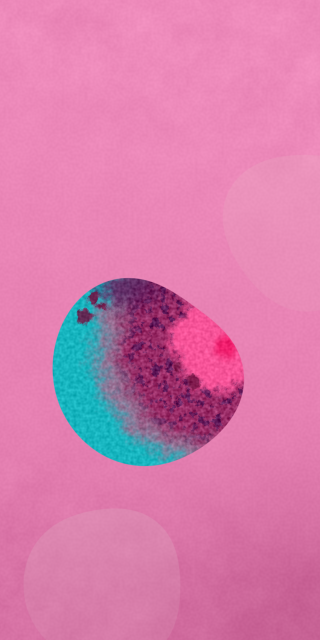
A WebGL 2 fragment shader for this background:

```glsl
#version 300 es
precision highp float;
// A watercolour pebble on mottled pink paper, with two pale translucent pebbles.
// Outlines are circles bent by a few angular harmonics; the paint is a set of
// rings around a pink core, broken up by layered gradient noise.

#define PAPER_MOTTLE 0.055
#define PAPER_GRAIN 0.022
#define PAINT_GRAIN 0.20
#define RING_WOBBLE 0.055
#define SPECKLE 0.75
#define VEIL 0.24
#define CORE vec2(0.690, 0.925)

uniform vec2 u_resolution;
out vec4 fragColor;

const vec3 TEAL = vec3(0.09, 0.71, 0.75);
const vec3 MAUVE = vec3(0.58, 0.46, 0.59);
const vec3 PLUM = vec3(0.60, 0.17, 0.40);
const vec3 VIOLET = vec3(0.31, 0.08, 0.34);
const vec3 PINK = vec3(0.97, 0.33, 0.60);
const vec3 CRIMSON = vec3(0.93, 0.06, 0.38);

vec2 hashGradient(vec2 cell) {
    vec3 q = fract(cell.xyx * vec3(0.1031, 0.1030, 0.0973));
    q += dot(q, q.yzx + 33.33);
    float angle = 6.2832 * fract((q.x + q.y) * q.z);
    return vec2(cos(angle), sin(angle));
}

// Gradient noise, about -0.7 to 0.7
float noise(vec2 p) {
    vec2 i = floor(p), f = p - i;
    vec2 w = f * f * f * (f * (f * 6.0 - 15.0) + 10.0);
    vec2 e = vec2(0.0, 1.0);
    float a = dot(hashGradient(i), f);
    float b = dot(hashGradient(i + e.yx), f - e.yx);
    float c = dot(hashGradient(i + e.xy), f - e.xy);
    float d = dot(hashGradient(i + e.yy), f - e.yy);
    return mix(mix(a, b, w.x), mix(c, d, w.x), w.y);
}

float fbm(vec2 p) {
    float sum = 0.0, gain = 0.6;
    for (int i = 0; i < 4; i++) {
        sum += gain * noise(p);
        p = mat2(1.6, 1.2, -1.2, 1.6) * p + 7.3;
        gain *= 0.55;
    }
    return sum;
}

// Distance to a pebble: harmonics 1 to 4 bend its radius, measured from tilt
float pebble(vec2 d, float radius, float tilt, vec4 cosines, vec4 sines) {
    vec4 a = (atan(d.y, d.x) - tilt) * vec4(1.0, 2.0, 3.0, 4.0);
    return length(d) - radius - dot(cosines, cos(a)) - dot(sines, sin(a));
}

float fill(float dist) {
    float aa = 0.8 / u_resolution.x;
    return 1.0 - smoothstep(-aa, aa, dist);
}

vec3 paper(vec2 p) {
    vec3 col = mix(vec3(0.835, 0.435, 0.635), vec3(0.905, 0.505, 0.700), smoothstep(0.0, 0.8, p.y));
    col = mix(col, vec3(0.930, 0.540, 0.730), smoothstep(0.8, 1.9, p.y + 0.2 * p.x));
    col -= 0.06 * smoothstep(0.7, 0.0, length(p - vec2(1.0, 0.0)));
    // Mottling fades in the calm middle band
    float worn = mix(0.35, 1.0, smoothstep(0.3, 0.9, abs(p.y - 1.0 + 0.3 * (p.x - 0.5))));
    float mottle = fbm(p * 7.0) + 0.5 * fbm(p * 24.0);
    col += PAPER_MOTTLE * worn * mottle * vec3(0.7, 1.0, 0.8);
    return col + PAPER_GRAIN * noise(p * 110.0);
}

vec3 paint(vec2 p) {
    float broad = fbm(p * 11.0), fine = fbm(p * 42.0 + 5.0);
    float ring = length(p - CORE) + RING_WOBBLE * broad + 0.045 * fine;

    // Rings from the core outwards
    vec3 col = mix(PINK, PLUM, smoothstep(0.115, 0.185, ring));
    col = mix(col, MAUVE, smoothstep(0.27, 0.365, ring));
    col = mix(col, TEAL, smoothstep(0.345, 0.435, ring));
    col = mix(col, CRIMSON, 0.8 * smoothstep(0.055, 0.01, length(p - vec2(0.71, 0.92)) + 0.04 * broad));

    // Dark pigment gathers in the plum ring and along the top rim
    float band = smoothstep(0.13, 0.19, ring) * smoothstep(0.39, 0.25, ring);
    float specks = smoothstep(0.02, 0.30, fine + 0.5 * noise(p * 30.0));
    col = mix(col, VIOLET, SPECKLE * band * specks);
    float rim = smoothstep(0.13, 0.02, length((p - vec2(0.40, 1.10)) * vec2(0.8, 1.3)) + 0.07 * fine);
    col = mix(col, VIOLET, 0.7 * rim);

    // Stray drops: centre and radius
    vec3 drops[5] = vec3[5](vec3(0.263, 1.010, 0.023), vec3(0.292, 1.068, 0.017),
        vec3(0.318, 1.045, 0.010), vec3(0.604, 0.807, 0.022), vec3(0.552, 0.854, 0.013));
    for (int i = 0; i < 5; i++) {
        float d = length(p - drops[i].xy) + 0.022 * fine - drops[i].z;
        col = mix(col, vec3(0.45, 0.08, 0.27), 0.85 * smoothstep(0.006, -0.006, d));
    }
    float grain = noise(p * 75.0) + 0.7 * noise(p * 125.0);
    return col + PAINT_GRAIN * grain * mix(0.45, 0.8, band);
}

void main() {
    vec2 p = gl_FragCoord.xy / u_resolution.x;
    vec3 col = paper(p);

    // Pale veils at the right edge and the lower left
    float right = pebble(p - vec2(0.951, 1.284), 0.247, 2.67, vec4(0.0, 0.004, 0.013, 0.0), vec4(0.0));
    float low = pebble(p - vec2(0.326, 0.177), 0.249, 0.96,
        vec4(-0.0086, 0.0, 0.0078, 0.0031), vec4(-0.006, 0.0, 0.0, -0.0026));
    col = mix(col, vec3(0.91, 0.69, 0.76), VEIL * fill(right) * mix(0.7, 1.1, smoothstep(1.05, 1.5, p.y)));
    col = mix(col, vec3(0.87, 0.68, 0.76), VEIL * fill(low) * mix(0.75, 1.25, smoothstep(0.0, 0.4, p.y)));

    // Painted pebble
    float body = pebble(p - vec2(0.456, 0.833), 0.291, 0.873,
        vec4(-0.0033, -0.0142, -0.0109, -0.0038), vec4(0.0027, -0.0017, -0.0043, -0.0005));
    col = mix(col, paint(p), fill(body));
    fragColor = vec4(clamp(col, 0.0, 1.0), 1.0);
}
```
